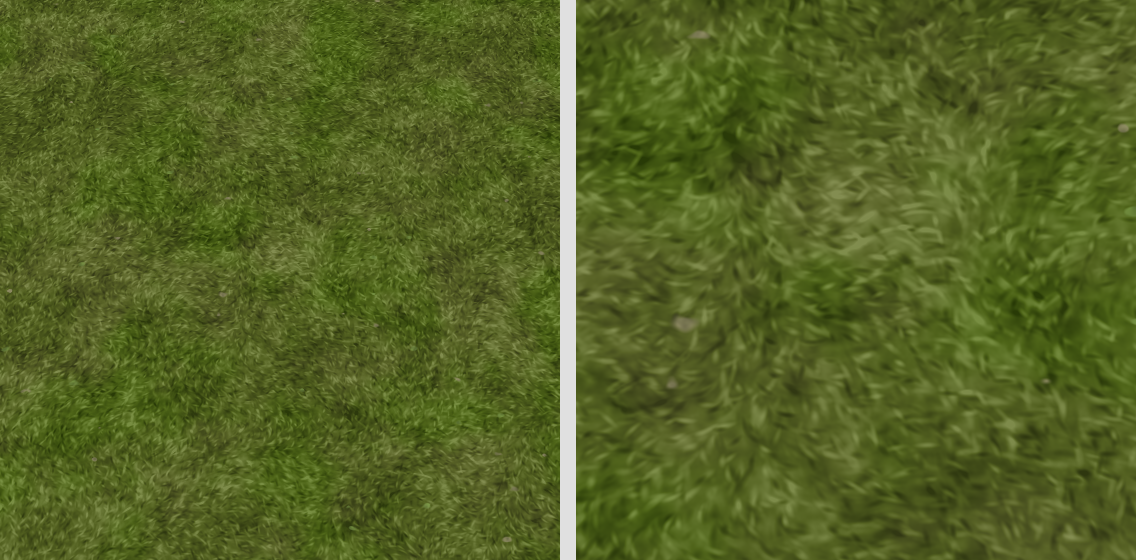
Left: the whole. Right: its middle third, enlarged.
A three.js fragment shader for this texture:

```glsl
// Mown lawn seen at a slant: soft grass blades in clumps, lush and dry patches, pale fallen bits
#define HORIZON 3.0
#define BLADE_CELLS 44.0
#define BLADE_LAYERS 5
#define BLADE_HALF_LENGTH 0.72
#define BLADE_HALF_WIDTH 0.23
#define BLADE_OPACITY 0.62
#define CLUMPS 0.62
#define TUFTS 0.46
#define GRAIN 0.30
#define LITTER_CELLS 13.0
#define LITTER_SHARE 0.22

varying vec2 vUv;

vec4 hash4(vec2 p) {
  vec4 q = fract(p.xyxy * vec4(0.1031, 0.1030, 0.0973, 0.1099));
  q += dot(q, q.wzxy + 33.33);
  return fract((q.xxyz + q.yzzw) * q.zywx);
}

float noise(vec2 p) {
  vec2 i = floor(p), f = fract(p);
  f = f * f * (3.0 - 2.0 * f);
  float low = mix(hash4(i).x, hash4(i + vec2(1.0, 0.0)).x, f.x);
  float high = mix(hash4(i + vec2(0.0, 1.0)).x, hash4(i + 1.0).x, f.x);
  return mix(low, high, f.y);
}

float fbm(vec2 p) {
  float sum = 0.0, weight = 0.5;
  for (int i = 0; i < 4; i++) {
    sum += weight * noise(p);
    p = mat2(1.6, 1.2, -1.2, 1.6) * p + 17.3;
    weight *= 0.55;
  }
  return sum / 1.01;
}

// Screen point to ground point; the grain gets finer and flatter with distance
vec2 toGround(vec2 uv) {
  float shrink = HORIZON / (HORIZON - uv.y);
  return vec2((uv.x - 0.5) * shrink, HORIZON * (shrink - 1.0)) + 4.0;
}

// Lays one layer of randomly turned blades over the given tone
float layBlades(float tone, vec2 p, float lean, float seed) {
  vec2 cell = floor(p);
  for (int y = -1; y <= 1; y++) {
    for (int x = -1; x <= 1; x++) {
      vec2 id = cell + vec2(float(x), float(y));
      vec4 r = hash4(id + seed);
      float angle = lean + (r.z - 0.5) * 1.9;
      float size = mix(0.6, 1.25, fract(r.w * 7.0 + r.x));
      vec2 axis = vec2(cos(angle), sin(angle));
      vec2 d = p - id - r.xy;
      float along = dot(d, axis) / (BLADE_HALF_LENGTH * size);
      float bend = 0.12 * (r.x - 0.5) * along * along;
      float across = (dot(d, vec2(-axis.y, axis.x)) + bend) / BLADE_HALF_WIDTH;
      float blade = 1.0 - smoothstep(0.0, 1.0, length(vec2(along, across)));
      tone = mix(tone, 1.3 * r.w - 0.1, blade * BLADE_OPACITY);
    }
  }
  return tone;
}

// Colour and cover of scattered dry leaves and pale weeds
vec4 litter(vec2 p) {
  vec2 id = floor(p);
  vec4 r = hash4(id + 71.0);
  vec4 s = hash4(id + 133.0);
  vec2 d = p - id - 0.25 - 0.5 * r.xy;
  float wobble = 0.14 * (noise(p * 9.0) - 0.5);
  float size = mix(0.06, 0.15, s.x);
  float shape = length(d * vec2(1.0, 1.5)) + wobble;
  float cover = 1.0 - smoothstep(size * 0.3, size, shape);
  vec3 dryLeaf = vec3(0.60, 0.57, 0.44);
  vec3 paleWeed = vec3(0.46, 0.57, 0.27);
  vec3 color = mix(dryLeaf, paleWeed, step(0.5, s.y));
  return vec4(color * mix(0.75, 1.1, noise(p * 14.0)), cover * step(r.z, LITTER_SHARE) * 0.75);
}

vec3 grassColor(float tone) {
  vec3 shade = vec3(0.18, 0.215, 0.06);
  vec3 middle = vec3(0.325, 0.380, 0.125);
  vec3 sunlit = vec3(0.49, 0.545, 0.29);
  return tone < 0.5 ? mix(shade, middle, tone * 2.0) : mix(middle, sunlit, tone * 2.0 - 1.0);
}

void main() {
  vec2 ground = toGround(vUv);

  // Broken patches, with a lush strip running up the slope
  float strip = (vUv.x - 0.69 * vUv.y + 0.08) / 0.12;
  float growth = fbm(ground * 7.0) + 0.14 * exp(-strip * strip);
  float lush = smoothstep(0.45, 0.80, growth);
  float dry = smoothstep(0.46, 0.70, fbm(ground * 8.0 + 31.0)) * (1.0 - lush);

  // Blades over a shaded base, then clumps, tufts and grain
  float lean = 1.3 + 4.0 * (noise(ground * 6.0 + 9.0) - 0.5);
  float tone = 0.44;
  for (int i = 0; i < BLADE_LAYERS; i++) {
    float layer = float(i);
    vec2 p = ground * BLADE_CELLS * (1.0 + 0.16 * layer) + layer * 7.37;
    tone = layBlades(tone, p, lean, layer * 41.0);
  }
  tone += CLUMPS * (fbm(ground * 14.0 + 3.0) - 0.5);
  tone += TUFTS * (fbm(ground * 48.0) - 0.5);
  tone += GRAIN * (noise(ground * 140.0) - 0.5);
  vec3 color = grassColor(clamp(tone, 0.0, 1.0));

  // Patch tints, then litter
  color += lush * vec3(-0.022, 0.014, -0.035);
  color += dry * vec3(0.024, 0.008, 0.026);
  vec4 bits = litter(ground * LITTER_CELLS);
  color = mix(color, bits.rgb, bits.a);
  gl_FragColor = vec4(clamp(color, 0.0, 1.0), 1.0);
}
```
